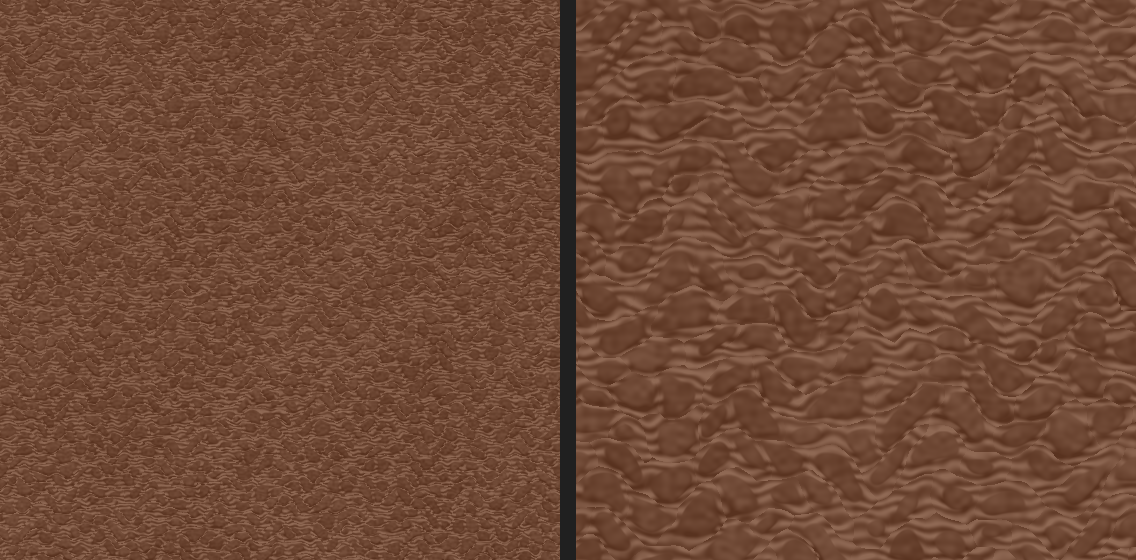
Left: the whole. Right: its middle third, enlarged.
Give the GLSL for this texture, as a Shadertoy shader.

```glsl
// Brown pebbled leather: leaning rows of rounded pebbles set in fine creased strands.
// Jittered cells give the pebbles; warped sines give the strands that bend around
// them; rim light, grain and broad mottling add the wear. The sheet tiles seamlessly.

const vec2 PEBBLES = vec2(35.0, 45.0);       // pebbles across and down
const float ROW_LEAN = 0.4;                  // sideways step per row, in cells
const vec2 JITTER = vec2(0.44, 0.62);        // scatter of centres, in cells
const float RADIUS_MIN = 0.24;               // pebble radii, in cells
const float RADIUS_MAX = 0.52;
const float SEAM = 0.09;                     // half gap between touching pebbles
const float RIM_WIDTH = 0.11;
const float STRANDS = 144.0;                 // creases down the canvas
const float STRAND_BEND = 4.5;
const vec2 GRAIN = vec2(230.0, 250.0);
const vec2 CREASE_BREAKS = vec2(90.0, 130.0);
const vec3 SHADOW_BROWN = vec3(0.345, 0.195, 0.12);
const vec3 LIGHT_BROWN = vec3(0.56, 0.41, 0.33);
const float TAU = 6.28318;

vec2 hash2(vec2 p) {
    vec3 q = fract(p.xyx * vec3(0.1031, 0.1030, 0.0973));
    q += dot(q, q.yzx + 33.33);
    return fract((q.xx + q.yz) * q.zy);
}

// Smooth lattice noise that wraps after "period" lattice steps.
float grainNoise(vec2 p, vec2 period) {
    vec2 cell = floor(p);
    vec2 f = fract(p);
    f = f * f * (3.0 - 2.0 * f);
    float a = hash2(mod(cell, period)).x;
    float b = hash2(mod(cell + vec2(1.0, 0.0), period)).x;
    float c = hash2(mod(cell + vec2(0.0, 1.0), period)).x;
    float d = hash2(mod(cell + 1.0, period)).x;
    return mix(mix(a, b, f.x), mix(c, d, f.x), f.y);
}

// Nearest pebble: xy = offset from its centre, z = edge distance, w = random value.
vec4 nearestPebble(vec2 p) {
    vec4 nearest = vec4(0.0, 0.0, 10.0, 0.0);
    float second = 10.0;
    float row = floor(p.y);
    for (int j = -1; j <= 1; j++) {
        float y = row + float(j);
        float stagger = fract(ROW_LEAN * mod(y, PEBBLES.y) + 0.01);
        float column = floor(p.x - stagger);
        for (int i = -1; i <= 1; i++) {
            vec2 id = vec2(column + float(i), y);
            vec2 wrapped = mod(id, PEBBLES);
            vec2 shift = (hash2(wrapped) - 0.5) * JITTER;
            vec2 traits = hash2(wrapped + 71.0);
            vec2 offset = p - id - vec2(0.5 + stagger, 0.5) - shift;
            float edge = length(offset) - mix(RADIUS_MIN, RADIUS_MAX, traits.x);
            second = min(second, max(edge, nearest.z));
            if (edge < nearest.z) nearest = vec4(offset, edge, traits.y);
        }
    }
    // Keep a seam open where two pebbles press together
    nearest.z = max(nearest.z, SEAM - 0.5 * (second - nearest.z));
    return nearest;
}

// Broad light and dark patches, from -1 to 1.
float mottling(vec2 uv) {
    vec2 a = uv * TAU;
    return 0.4 * sin(2.0 * a.x + 1.3 * sin(a.y) + 0.6)
         + 0.3 * sin(3.0 * a.y + sin(2.0 * a.x))
         + 0.3 * sin(5.0 * a.x - 4.0 * a.y + 2.0);
}

void mainImage(out vec4 fragColor, in vec2 fragCoord) {
    vec2 uv = fragCoord / iResolution.xy;
    float pixel = PEBBLES.y / iResolution.y;

    // Wavering rows and slightly uneven outlines
    vec2 a = uv * TAU;
    vec2 wave = vec2(0.25 * sin(7.0 * a.y + 3.0 * a.x),
                     0.40 * sin(9.0 * a.x + 2.0 * a.y) + 0.25 * sin(16.0 * a.x - 5.0 * a.y));
    vec2 wobble = vec2(sin(41.0 * a.y + 13.0 * a.x), sin(37.0 * a.x - 17.0 * a.y));
    vec4 pebble = nearestPebble(uv * PEBBLES + wave + 0.05 * wobble);
    float edge = pebble.z;
    float inside = 1.0 - smoothstep(-0.5, 0.5, edge / max(pixel, 0.09));

    // Creased strands between the pebbles
    float breaks = grainNoise(uv * CREASE_BREAKS, CREASE_BREAKS);
    float bend = STRAND_BEND * pebble.y * exp(-2.0 * max(edge, 0.0));
    float drift = 1.2 * sin(23.0 * a.x + 3.0 * sin(9.0 * a.y))
                + 0.9 * sin(43.0 * a.x + 17.0 * a.y);
    float strand = sin(STRANDS * a.y - bend + drift + 3.0 * breaks);
    float creaseTone = 0.59 + strand * mix(0.22, 0.46, breaks);

    // Flat, darker pebble faces with faint tone differences
    float faceTone = 0.36 + 0.16 * (pebble.w - 0.5) + 0.05 * strand;
    float tone = mix(creaseTone, faceTone, inside);

    // Rims lit from above, with deeper pits under some pebbles
    float facing = pebble.y / max(length(pebble.xy), 0.08);
    float rim = exp(-edge * edge / (RIM_WIDTH * RIM_WIDTH));
    float pit = smoothstep(0.70, 0.95, pebble.w) * max(-facing, 0.0);
    tone += rim * (0.14 * facing - 0.10 - 0.20 * pit);

    // Grain and wear
    tone += 0.26 * (grainNoise(uv * GRAIN, GRAIN) - 0.5);
    tone += 0.045 * mottling(uv);

    fragColor = vec4(mix(SHADOW_BROWN, LIGHT_BROWN, clamp(tone, 0.0, 1.0)), 1.0);
}
```
